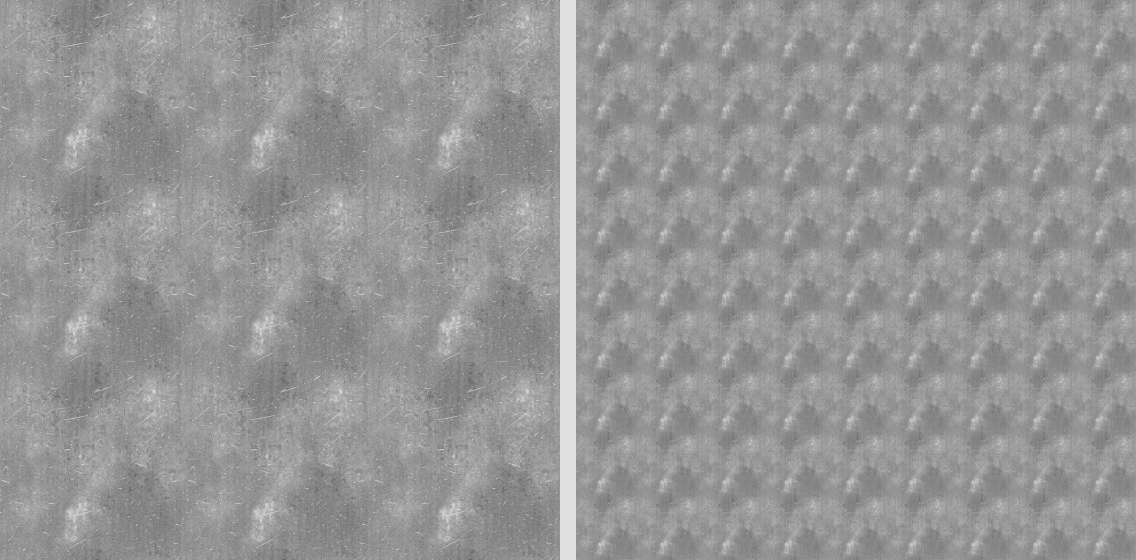
Left: one tile. Right: repeated 3 by 3.
Write a Shadertoy shader that draws this texture.

```glsl
#define REPEATS 3.0
#define BASE_GREY 0.553
#define PATCH_GAIN 0.17
#define FLAKE_GAIN 0.8
#define GRAIN_GAIN 0.105
#define STREAK_GAIN 0.035
#define SCRATCH_GREY 0.87
#define SCRATCH_HALF_WIDTH 0.0024
#define PATCH_COUNT 11

// Soft patches: centre x, centre y, radius, strength
const vec4 PATCHES[PATCH_COUNT] = vec4[PATCH_COUNT](
    vec4(0.44, 0.22, 0.085, 0.85), vec4(0.48, 0.45, 0.13, 0.50),
    vec4(0.54, 0.70, 0.11, 0.50), vec4(0.15, 0.83, 0.16, 0.48),
    vec4(0.80, 0.84, 0.16, 0.60), vec4(0.77, 0.57, 0.07, 0.60),
    vec4(0.13, 0.27, 0.10, 0.50), vec4(0.93, 0.47, 0.09, 0.45),
    vec4(0.22, 0.62, 0.09, 0.35), vec4(0.42, 0.93, 0.12, -0.35),
    vec4(0.76, 0.30, 0.18, -0.25));

float hash(vec2 cell, float seed) {
    vec3 p = fract(vec3(cell, seed) * vec3(0.1031, 0.1271, 0.0973));
    p += dot(p, p.yzx + 33.33);
    return fract((p.x + p.y) * p.z);
}

// Value noise that wraps over the unit tile
float noise(vec2 p, vec2 cells, float seed) {
    vec2 g = p * cells, i = floor(g), f = fract(g);
    f = f * f * (3.0 - 2.0 * f);
    vec2 a = mod(i, cells), b = mod(i + 1.0, cells);
    return mix(mix(hash(a, seed), hash(vec2(b.x, a.y), seed), f.x),
               mix(hash(vec2(a.x, b.y), seed), hash(b, seed), f.x), f.y);
}

float fbm(vec2 p, float cells, float seed) {
    float sum = 0.0, gain = 0.5;
    for (int i = 0; i < 5; i++) {
        sum += gain * noise(p, vec2(cells), seed + float(i));
        cells *= 2.0;
        gain *= 0.55;
    }
    return sum;
}

// Sum of the patches, wrapped at the tile edges
float patchLevel(vec2 p) {
    float level = 0.0;
    for (int i = 0; i < PATCH_COUNT; i++) {
        vec2 d = fract(p - PATCHES[i].xy + 0.5) - 0.5;
        d.y *= 0.85;
        float r2 = dot(d, d) / (PATCHES[i].z * PATCHES[i].z);
        level += PATCHES[i].w * exp(-r2 * (0.6 + 0.4 * r2));
    }
    return level;
}

// One tapered, slightly bent stroke per chosen cell; lengths are half lengths
float strokes(vec2 p, float cells, float chance, vec2 lengths, float seed, float pixel) {
    float cover = 0.0;
    vec2 g = p * cells;
    for (int j = -1; j <= 1; j++)
    for (int i = -1; i <= 1; i++) {
        vec2 cell = floor(g) + vec2(i, j);
        vec2 id = mod(cell, cells);
        if (hash(id, seed) > chance) continue;
        vec2 centre = cell + vec2(hash(id, seed + 1.0), hash(id, seed + 2.0));
        float angle = mix(-0.45, 0.95, hash(id, seed + 3.0));
        float size = hash(id, seed + 4.0);
        float halfLength = mix(lengths.x, lengths.y, size * size);
        float c = cos(angle), s = sin(angle);
        vec2 d = mat2(c, -s, s, c) * (g - centre) / cells;
        d.y += (hash(id, seed + 5.0) - 0.5) * 2.0 * d.x * d.x;
        float along = clamp(d.x, -halfLength, halfLength);
        float taper = 1.0 - 0.6 * abs(along) / halfLength;
        float dist = length(d - vec2(along, 0.0));
        float line = clamp((SCRATCH_HALF_WIDTH * taper - dist) / pixel + 0.5, 0.0, 1.0);
        cover = max(cover, line * mix(0.4, 1.0, hash(id, seed + 6.0)));
    }
    return cover;
}

void mainImage(out vec4 fragColor, in vec2 fragCoord) {
    vec2 p = fract(fragCoord / iResolution.xy * REPEATS);
    float pixel = REPEATS / iResolution.y;

    // Patches with ragged, flaking edges
    vec2 warp = vec2(fbm(p, 9.0, 1.0), fbm(p, 9.0, 11.0)) - 0.52;
    float patches = patchLevel(p + 0.22 * warp);
    float flakes = noise(p, vec2(40.0), 21.0) + noise(p, vec2(96.0), 22.0) - 1.0;
    float level = patches + 0.5 * (fbm(p, 6.0, 31.0) - 0.5);
    level += FLAKE_GAIN * max(patches, 0.0) * flakes;
    level += 0.3 * smoothstep(0.65, 0.95, patches + 0.5 * flakes);
    float grey = BASE_GREY + PATCH_GAIN * max(level, -0.15 + 0.3 * level);

    // Vertical streaks and fine grain
    float streaks = noise(p, vec2(46.0, 4.0), 41.0) + noise(p, vec2(90.0, 7.0), 42.0) - 1.0;
    grey += STREAK_GAIN * streaks;
    grey += GRAIN_GAIN * (noise(p, vec2(210.0), 43.0) - 0.5);

    // Dark pits gathered in loose groups
    float pits = smoothstep(0.66, 0.85, noise(p, vec2(72.0), 51.0));
    grey -= 0.06 * pits * smoothstep(0.5, 0.75, noise(p, vec2(7.0), 52.0));

    // Long scratches, short ticks and specks
    float marks = strokes(p, 5.0, 0.55, vec2(0.02, 0.075), 61.0, pixel);
    marks = max(marks, strokes(p, 13.0, 0.55, vec2(0.003, 0.02), 71.0, pixel));
    marks = max(marks, 0.9 * strokes(p, 34.0, 0.25, vec2(0.0008, 0.004), 81.0, pixel));
    grey = mix(grey, SCRATCH_GREY, marks);

    fragColor = vec4(vec3(grey), 1.0);
}
```
